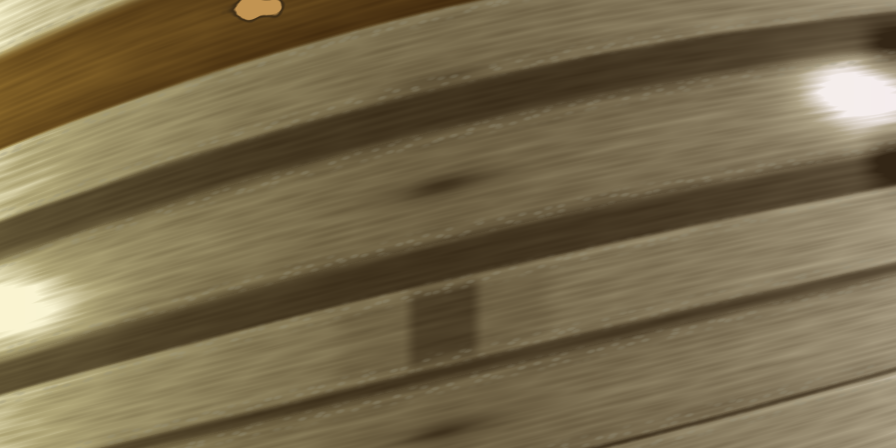
Write a WebGL 1 fragment shader that draws this texture.

```glsl
precision highp float;
// Worn brushed-metal rings: tilted curved bands split by dark grooves, with glare at both sides.
uniform vec2 u_resolution;

#define SHADOW vec3(0.20, 0.15, 0.08)
#define BRASS vec3(0.43, 0.38, 0.27)
#define STEEL vec3(0.67, 0.63, 0.49)
#define GLARE vec3(0.96, 0.94, 0.88)
#define CHIP vec3(0.76, 0.58, 0.32)
#define WEAR vec3(0.58, 0.57, 0.49)
#define TILT 0.234
#define BEND 0.086
#define PITCH 0.34
#define GRAIN 0.10

vec2 hash2(vec2 p) {
  return fract(sin(vec2(dot(p, vec2(127.1, 311.7)), dot(p, vec2(269.5, 183.3)))) * 43758.5);
}

// Cellular noise: distance to the nearest scattered point
float cellular(vec2 p) {
  vec2 base = floor(p), f = fract(p);
  float nearest = 2.0;
  for (int j = -1; j <= 1; j++)
    for (int i = -1; i <= 1; i++) {
      vec2 cell = vec2(float(i), float(j));
      nearest = min(nearest, length(cell + hash2(base + cell) - f));
    }
  return nearest;
}

// Grooves crowd together and thin out toward the bottom
float grooveCentre(float k) {
  return -0.1 + PITCH * k - 0.09 * max(k - 2.0, 0.0);
}

float grooveHalfWidth(float k) {
  return 0.047 - 0.042 * smoothstep(1.7, 3.6, k) + 0.068 * step(k, 0.5);
}

float blob(vec2 q, vec2 size) {
  q /= size;
  return exp(-dot(q, q));
}

// Brightness to metal colour
vec3 metal(float tone) {
  vec3 c = mix(SHADOW, BRASS, clamp(tone / 0.4, 0.0, 1.0));
  c = mix(c, STEEL, clamp((tone - 0.4) / 0.35, 0.0, 1.0));
  return mix(c, GLARE, clamp((tone - 0.75) / 0.25, 0.0, 1.0));
}

void main() {
  vec2 uv = gl_FragCoord.xy / u_resolution;
  float u = 2.0 * uv.x - 1.0, y = 1.0 - uv.y;
  float side = u * u;

  // Position across the bands, following their tilt and curve
  float s = (y + TILT * u - BEND * side) / (1.0 - 0.1 * side);

  // Brushed grain along the bands
  float fleck = cellular(vec2(u * 28.0, s * 65.0));
  float brush = cellular(vec2(u * 5.0, s * 85.0)) - 0.5;
  brush += 0.6 * (cellular(vec2(u * 9.0 + 7.0, s * 30.0)) - 0.5);
  float lines = sin(s * 210.0 + 3.0 * sin(u * 2.0 + s * 9.0))
              + sin(s * 397.0 + 2.0 * sin(u * 3.1));

  float tone = 0.42 + side * mix(0.36, 0.24, smoothstep(-0.2, 0.2, u));
  tone += 0.16 * smoothstep(-0.19, -0.23, s);

  // Grooves, and the band below each one
  float gold = 0.0, wear = 0.0;
  for (int i = 0; i < 5; i++) {
    float k = float(i), odd = mod(k, 2.0);
    float w = grooveHalfWidth(k), d = s - grooveCentre(k);
    float top = d + w, bottom = d - w;
    float next = grooveCentre(k + 1.0) - grooveHalfWidth(k + 1.0);
    float height = next - grooveCentre(k) - w;
    float across = clamp(bottom / height, 0.0, 1.0);

    // Ridges are flat and lighter, valleys are rounded
    tone += mix(0.04, -0.05, odd) * step(0.0, bottom) * step(bottom, height);
    tone += 0.08 * odd * sin(3.14159 * across);

    // Dark reflections stacked near the middle
    vec2 q = vec2(u + 0.01, bottom - height * (i == 0 ? 0.9 : 0.5));
    float streak = 0.26 * blob(q, vec2(0.09, 0.018)) + 0.10 * blob(q, vec2(0.26, 0.045));
    float block = smoothstep(0.095, 0.055, abs(q.x)) * 0.24
                + smoothstep(0.27, 0.20, abs(q.x)) * 0.06;
    block *= smoothstep(0.105, 0.06, abs(q.y));
    tone -= i == 2 ? block : streak * (i == 0 ? 0.5 : 1.0);

    // Groove shadow with one crisp lip and one soft lip
    float softTop = min(mix(0.02, 0.010, odd), w);
    float softBottom = min(mix(0.006, 0.02, odd), w);
    float groove = smoothstep(-softTop, softTop, top)
                 * (1.0 - smoothstep(-softBottom, softBottom, bottom));
    float depth = 0.07 + 0.2 * side + (i == 0 ? 0.08 * cos(d * 18.0) : 0.0);
    tone = mix(tone, depth, groove * 0.95);
    tone += 0.06 * (1.0 - odd) * exp(-pow((bottom - 0.012) / 0.008, 2.0));
    if (i == 0) gold = groove;
    wear = max(wear, exp(-pow((abs(d) - w - 0.015) / 0.014, 2.0)));
  }
  tone += GRAIN * brush * (0.5 + tone) + 0.008 * lines;

  // Side glare and the dark right rim
  tone += 0.34 * blob(vec2(u + 0.97, y - 0.69), vec2(0.16, 0.075));
  tone += 0.55 * blob(vec2(u - 0.91, y - 0.21 + 0.15 * (0.91 - u)), vec2(0.13, 0.08));
  float rim = blob(vec2(0.0, y - 0.10), vec2(1.0, 0.05)) + blob(vec2(0.0, y - 0.36), vec2(1.0, 0.06));
  tone -= 0.45 * smoothstep(0.9, 1.0, u) * rim;

  // Colour, gilt top groove and pitted edges
  vec3 color = metal(tone);
  color *= mix(vec3(1.02, 1.02, 0.93), vec3(1.0, 0.99, 1.06), uv.x);
  color *= mix(vec3(1.0), vec3(1.18, 1.0, 0.62), gold);
  color = mix(color, WEAR, 0.3 * wear * smoothstep(0.4, 0.1, fleck) * (1.0 - gold));

  // Chipped flake in the gilt groove
  vec2 flake = vec2(u + 0.43, y - 0.018 + 0.08 * (u + 0.43)) / vec2(0.052, 0.022);
  float edge = length(flake) + 0.18 * sin(flake.x * 5.0) + 0.15 * (fleck - 0.5);
  color = mix(color, SHADOW, 0.7 * smoothstep(1.35, 1.1, edge));
  color = mix(color, CHIP, smoothstep(1.1, 0.9, edge));

  gl_FragColor = vec4(clamp(color, 0.0, 1.0), 1.0);
}
```
